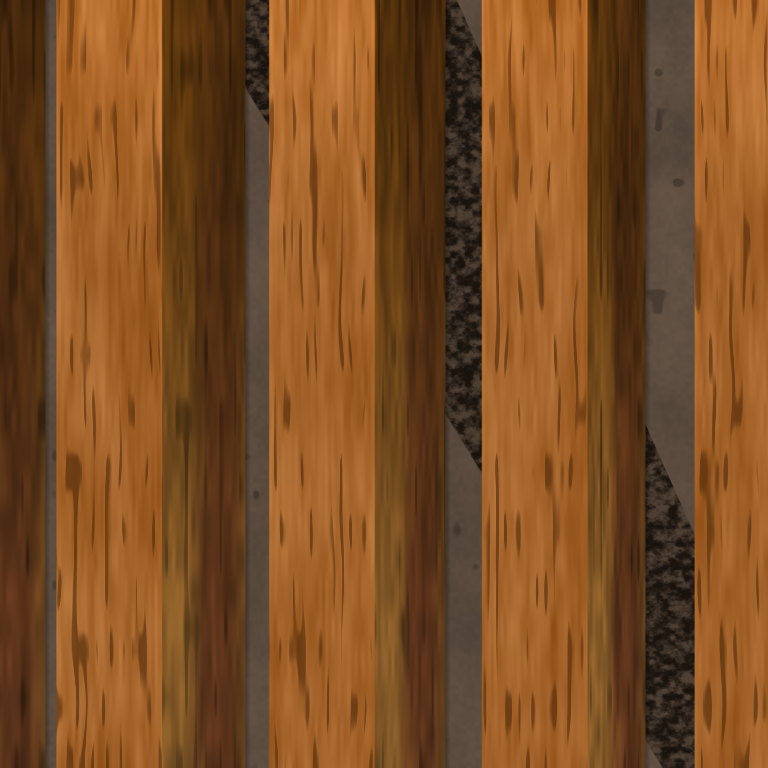
Write a Shadertoy shader that draws this texture.

```glsl
// Upright wooden slats with shaded sides before a grey wall crossed by a rough dark band.

const float PERIOD = 0.277;
const float FIRST_SLAT = 0.0735;
const float FRONT_WIDTH = 0.1375;
const float CELL_MARGIN = 0.008;

const vec3 FRONT_LIGHT = vec3(0.77, 0.50, 0.26);
const vec3 FRONT_DEEP = vec3(0.58, 0.32, 0.09);
const vec3 CRACK = vec3(0.33, 0.17, 0.04);
const vec3 OLIVE_TOP = vec3(0.34, 0.20, 0.05);
const vec3 OLIVE_LOW = vec3(0.50, 0.34, 0.15);
const vec3 UMBER_TOP = vec3(0.28, 0.16, 0.05);
const vec3 UMBER_LOW = vec3(0.34, 0.19, 0.10);
const vec3 WALL = vec3(0.35, 0.29, 0.24);
const vec3 ROUGH_DARK = vec3(0.10, 0.075, 0.055);
const vec3 ROUGH_LIGHT = vec3(0.31, 0.25, 0.20);

float hash(vec2 p) {
    vec3 q = fract(p.xyx * vec3(0.1031, 0.1030, 0.0973));
    q += dot(q, q.yzx + 33.33);
    return fract((q.x + q.y) * q.z);
}

float noise(vec2 p) {
    vec2 cell = floor(p);
    vec2 f = fract(p);
    f = f * f * (3.0 - 2.0 * f);
    float low = mix(hash(cell), hash(cell + vec2(1, 0)), f.x);
    float high = mix(hash(cell + vec2(0, 1)), hash(cell + vec2(1, 1)), f.x);
    return mix(low, high, f.y);
}

float fbm(vec2 p) {
    float sum = 0.0;
    float gain = 0.5;
    for (int i = 0; i < 4; i++) {
        sum += gain * noise(p);
        p = p * 2.03 + 17.3;
        gain *= 0.5;
    }
    return sum / 0.9375;
}

// Antialiased coverage of the interval from a to b.
float band(float x, float a, float b, float aa) {
    return smoothstep(a - aa, a + aa, x) - smoothstep(b - aa, b + aa, x);
}

// Long fibres that waver slightly along the grain.
float fibres(vec2 p, float seed) {
    p.x += 0.004 * (noise(vec2(p.x * 20.0, p.y * 9.0 + seed)) - 0.5);
    float broad = noise(vec2(p.x * 85.0 + seed, p.y * 5.0));
    float fine = noise(vec2(p.x * 230.0 + seed, p.y * 22.0));
    return 0.5 * broad + 0.5 * fine;
}

vec3 frontWood(vec2 p, float seed) {
    float across = p.x / FRONT_WIDTH;
    float grain = fibres(p, seed);
    float cloud = fbm(vec2(p.x * 22.0 + seed, p.y * 6.0));
    vec3 color = mix(FRONT_DEEP, FRONT_LIGHT, clamp(0.75 * grain + 0.9 * cloud - 0.31, 0.0, 1.0));

    // Narrow dark pores, denser low down and near the left edge
    float bend = 0.006 * noise(vec2(p.x * 25.0, p.y * 12.0 + seed));
    float pore = noise(vec2((p.x + bend) * 175.0 + seed, p.y * 13.0));
    float density = 0.10 * (1.0 - p.y) + 0.07 * (1.0 - across);
    color = mix(color, CRACK, 0.62 * smoothstep(0.80 - density, 0.98 - density, pore));

    // Pale crown at the top and bright, worn edges
    color *= 0.95 + 0.12 * smoothstep(0.65, 1.0, p.y);
    float edge = smoothstep(0.06, 0.0, min(across, 1.0 - across));
    return color + vec3(0.07, 0.04, 0.02) * edge * (0.4 + 0.6 * p.y);
}

vec3 sideWood(vec2 p, float width, float seed) {
    float across = p.x / width;
    vec2 grainPos = vec2(across * 0.09, p.y);
    float grain = fibres(grainPos, seed + 41.0);
    float height = smoothstep(0.05, 0.95, p.y);
    vec3 olive = mix(OLIVE_LOW, OLIVE_TOP, height);
    vec3 umber = mix(UMBER_LOW, UMBER_TOP, height);
    float turn = across + 0.12 * (noise(vec2(across * 14.0, p.y * 5.0)) - 0.5);
    vec3 color = mix(olive, umber, smoothstep(0.30, 0.58, turn));
    color = mix(color, olive * 0.85, 0.65 * smoothstep(0.78, 1.0, across));
    color *= 0.70 + 0.62 * grain;
    float pore = noise(vec2(grainPos.x * 190.0 + seed, p.y * 11.0));
    return color * (1.0 - 0.28 * smoothstep(0.70, 0.95, pore));
}

vec3 wallColor(vec2 uv, float aa) {
    float stain = fbm(uv * vec2(16.0, 11.0));
    float speck = noise(uv * 190.0);
    vec3 plain = WALL * (0.83 + 0.30 * stain + 0.07 * speck);
    plain *= 1.0 - 0.25 * smoothstep(0.88, 0.96, noise(uv * 42.0));

    // The band lies between two slanted lines
    float clump = fbm(uv * vec2(105.0, 130.0));
    vec3 rough = mix(ROUGH_DARK, ROUGH_LIGHT, smoothstep(0.28, 0.80, clump));
    float depth = 1.0 - uv.y;
    float upper = 2.25 * (uv.x - 0.595);
    float lower = 0.124 + 1.63 * (uv.x - 0.3255);
    return mix(plain, rough, band(depth, upper, lower, 2.0 * aa));
}

void mainImage(out vec4 fragColor, in vec2 fragCoord) {
    vec2 uv = fragCoord / iResolution.xy;
    float aa = 1.0 / iResolution.x;
    float offset = uv.x - FIRST_SLAT + CELL_MARGIN;
    float slat = floor(offset / PERIOD);
    float x = offset - slat * PERIOD - CELL_MARGIN;
    float sideWidth = 0.1085 - 0.0165 * slat;
    float sideEnd = FRONT_WIDTH + sideWidth;
    float seed = 7.0 + slat * 13.0;

    vec3 color = wallColor(uv, aa);
    color *= 1.0 - 0.25 * smoothstep(0.008, 0.0, abs(x - sideEnd));
    vec3 side = sideWood(vec2(x - FRONT_WIDTH, uv.y), sideWidth, seed);
    color = mix(color, side, band(x, FRONT_WIDTH - 0.003, sideEnd, aa));
    color = mix(color, frontWood(vec2(x, uv.y), seed), band(x, 0.0, FRONT_WIDTH, aa));
    fragColor = vec4(clamp(color, 0.0, 1.0), 1.0);
}
```
